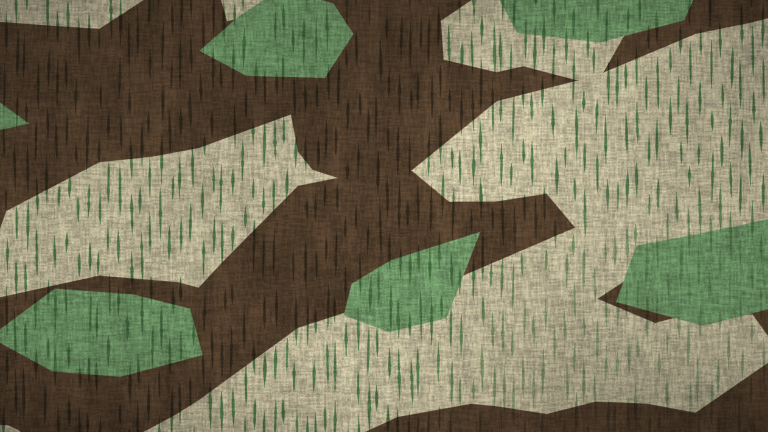
Give the GLSL for this pattern, as a WebGL 1 fragment shader.

```glsl
precision highp float;
// Angular splinter camouflage on woven cloth: brown bands, green islands and short rain strokes.
uniform vec2 u_resolution;

// All lengths are in canvas heights.
const float TAU = 6.2831853;
const vec3 BEIGE = vec3(0.715, 0.685, 0.57);
const vec3 BROWN = vec3(0.305, 0.235, 0.167);
const vec3 GREEN = vec3(0.41, 0.555, 0.38);
const vec3 BEIGE_STROKE = vec3(0.28, 0.43, 0.26);
const vec3 BROWN_STROKE = vec3(0.18, 0.145, 0.10);
const vec3 GREEN_STROKE = vec3(0.25, 0.39, 0.23);

const float SLANT = 0.10;                    // rise of the bands to the right
const float BAND_PERIOD = 0.55;
const float BAND_STRENGTH = 0.5;             // regular part of the bands
const float BAND_SCATTER = 1.5;              // random part of the bands
const float BAND_BIAS = 0.02;                // larger gives more brown
const vec2 FACET = vec2(0.23, 0.17);         // spacing of the band corners
const vec2 ISLAND_CELL = vec2(0.75, BAND_PERIOD);
const vec2 ISLAND_RADII = vec2(0.25, 0.14);
const float ISLAND_CORNERS = 7.0;
const vec2 STROKE_CELL = vec2(0.024, 0.13);
const float STROKE_HALF_WIDTH = 0.0031;
const float STROKE_SHARE = 0.9;
const float THREAD = 0.0036;
const float WEAVE_CONTRAST = 0.20;
const float GRAIN_CONTRAST = 0.12;
const float STAIN_CONTRAST = 0.22;

float hash(vec2 p) {
  return fract(sin(dot(p, vec2(127.1, 311.7))) * 43758.545);
}

float valueNoise(vec2 p) {
  vec2 i = floor(p), f = fract(p);
  f = f * f * (3.0 - 2.0 * f);
  float low = mix(hash(i), hash(i + vec2(1.0, 0.0)), f.x);
  float high = mix(hash(i + vec2(0.0, 1.0)), hash(i + vec2(1.0, 1.0)), f.x);
  return mix(low, high, f.y);
}

// Height of one facet corner: a wavy band with random offsets.
float cornerHeight(vec2 id) {
  vec2 p = id * FACET;
  float phase = TAU * (p.y / BAND_PERIOD - 0.5) + 1.1 * sin(3.4 * p.x + 0.7);
  return BAND_STRENGTH * cos(phase) + BAND_SCATTER * (hash(id + 17.0) - 0.5) + BAND_BIAS;
}

// Linear interpolation over triangles keeps every contour straight.
float bandDistance(vec2 p) {
  vec2 g = p / FACET, i = floor(g), f = g - i;
  float a = cornerHeight(i);
  float d = cornerHeight(i + vec2(1.0, 1.0));
  vec2 slope;
  if (f.x > f.y) {
    float b = cornerHeight(i + vec2(1.0, 0.0));
    slope = vec2(b - a, d - b);
  } else {
    float c = cornerHeight(i + vec2(0.0, 1.0));
    slope = vec2(d - c, c - a);
  }
  return (a + dot(slope, f)) / max(length(slope / FACET), 0.01);
}

vec2 islandCorner(vec2 id, float k, float turn) {
  k = mod(k, ISLAND_CORNERS);
  float angle = TAU * (k / ISLAND_CORNERS + turn);
  float reach = mix(0.5, 1.15, hash(id * 7.0 + vec2(k, 1.7 * k) + 3.0));
  return ISLAND_RADII * reach * vec2(cos(angle), sin(angle));
}

// One star-shaped polygon per staggered cell, positive inside.
float islandDistance(vec2 p) {
  float row = floor(p.y / ISLAND_CELL.y);
  p.x += 0.5 * ISLAND_CELL.x * mod(row, 2.0) + 0.12;
  vec2 id = floor(p / ISLAND_CELL);
  vec2 jitter = vec2(hash(id + 5.3), hash(id + 9.1)) - 0.5;
  vec2 q = p - (id + 0.5) * ISLAND_CELL - jitter * vec2(0.16, 0.16);
  float turn = hash(id + 2.4);
  vec2 u = q / ISLAND_RADII;
  float k = floor(fract(atan(u.y, u.x + 0.00001) / TAU - turn) * ISLAND_CORNERS);
  vec2 start = islandCorner(id, k, turn);
  vec2 edge = normalize(islandCorner(id, k + 1.0, turn) - start);
  return edge.x * (q.y - start.y) - edge.y * (q.x - start.x);
}

// Tapered, nearly vertical dashes in loosely shifted columns.
float strokes(vec2 p, float blur) {
  float column = floor(p.x / STROKE_CELL.x);
  p.y += hash(vec2(column, 4.0)) * STROKE_CELL.y;
  vec2 id = vec2(column, floor(p.y / STROKE_CELL.y));
  vec2 q = p - (id + 0.5) * STROKE_CELL;
  q.x += (hash(id + 1.3) - 0.5) * 0.011 + q.y * (hash(id + 6.2) - 0.5) * 0.06;
  float t = q.y / mix(0.024, 0.064, hash(id + 8.8));
  float ragged = 0.65 + 0.7 * valueNoise(vec2(column * 3.0, p.y / 0.012));
  float halfWidth = STROKE_HALF_WIDTH * (1.0 - t * t) * ragged;
  float ink = smoothstep(-blur, blur, halfWidth - abs(q.x)) * step(abs(t), 1.0);
  return ink * step(hash(id + 3.7), STROKE_SHARE);
}

void main() {
  vec2 p = gl_FragCoord.xy / u_resolution.y;
  vec2 center = gl_FragCoord.xy / u_resolution - 0.5;
  float blur = 0.8 / u_resolution.y;

  // Printed areas
  vec2 slanted = vec2(p.x, p.y - SLANT * p.x);
  float brown = smoothstep(-blur, blur, bandDistance(slanted));
  float green = smoothstep(-blur, blur, islandDistance(slanted));
  vec3 color = mix(mix(BEIGE, BROWN, brown), GREEN, green);
  vec3 ink = mix(mix(BEIGE_STROKE, BROWN_STROKE, brown), GREEN_STROKE, green);

  // Strokes, worn away in places
  float wear = sin(3.1 * p.x + 1.4 * p.y) + sin(4.3 * p.y - 2.2 * p.x + 1.0);
  color = mix(color, ink, strokes(p, blur) * mix(0.5, 0.95, smoothstep(-1.6, -0.4, wear)));

  // Weave, uneven dye, soft folds and darker borders
  float weave = valueNoise(p / vec2(THREAD, 0.02)) + valueNoise(p / vec2(0.02, THREAD)) - 1.0;
  float grain = hash(floor(p / THREAD) + 0.5) - 0.5;
  float stain = valueNoise(p / vec2(0.03, 0.09)) - 0.5;
  float cloth = 1.0 + WEAVE_CONTRAST * weave + GRAIN_CONTRAST * grain
    + STAIN_CONTRAST * stain * mix(0.3, 1.0, brown * (1.0 - green));
  float folds = sin(5.0 * p.x + 2.0 * sin(3.0 * p.y)) * sin(4.0 * p.y - 1.5 * p.x);
  float light = 1.05 + 0.06 * folds - 0.62 * dot(center, center);
  gl_FragColor = vec4(color * light * cloth, 1.0);
}
```
